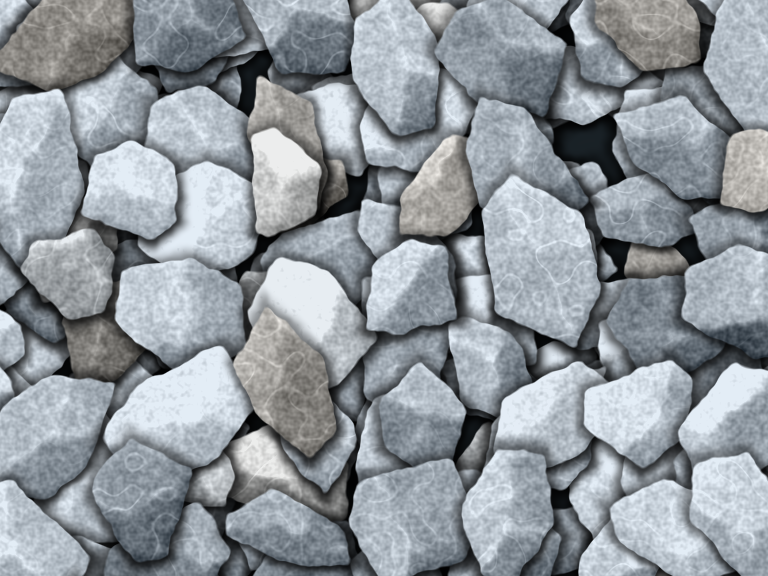
Give the GLSL for this texture, as a WebGL 1 fragment shader.

```glsl
precision highp float;
uniform vec2 u_resolution;

const vec2 LIGHT = vec2(-0.4, 0.917);

vec3 hash3(vec2 c) {
  vec3 v = fract(c.xyx * vec3(0.1031, 0.1030, 0.0973));
  v += dot(v, v.yxz + 33.33);
  return fract((v.xxy + v.yzz) * v.zyx);
}

vec2 direction(float angle) {
  return vec2(cos(angle), sin(angle));
}

float gradientAt(vec2 cell, vec2 offset) {
  return dot(direction(6.2832 * hash3(cell + 71.0).x), offset);
}

// Gradient noise, about -0.7 to 0.7
float noise(vec2 p) {
  vec2 i = floor(p), f = fract(p);
  vec2 u = f * f * f * (f * (f * 6.0 - 15.0) + 10.0);
  vec2 e = vec2(1.0, 0.0);
  return mix(mix(gradientAt(i, f), gradientAt(i + e, f - e), u.x),
             mix(gradientAt(i + e.yx, f - e.yx), gradientAt(i + 1.0, f - 1.0), u.x), u.y);
}

float smoothMax(float a, float b, float k) {
  float h = max(k - abs(a - b), 0.0) / k;
  return max(a, b) + h * h * k * 0.25;
}

// Irregular six-sided outline, negative inside
float outline(vec2 q, vec2 id, float radius) {
  float d = -1.0;
  for (int k = 0; k < 6; k++) {
    vec3 h = hash3(id + float(k) * 7.3 + 11.0);
    float side = dot(q, direction((float(k) + 0.6 * h.x) * 1.0472));
    d = smoothMax(d, side - radius * mix(0.78, 1.15, h.y), 0.05);
  }
  return d;
}

// Three broken faces: x is their shade, y the ridge where they meet
vec2 facets(vec2 q, vec2 id, float turn) {
  float total = 0.0, strongest = 0.0, shade = 0.0;
  for (int k = 0; k < 3; k++) {
    vec3 h = hash3(id + float(k) * 5.7 + 43.0);
    float angle = (float(k) + 0.7 * h.x) * 2.0944;
    float height = 0.3 * (h.y - 0.5) - mix(0.4, 0.9, h.z) * dot(q, direction(angle));
    float weight = exp(-38.0 * height);
    float lit = 0.13 * dot(direction(angle + turn), LIGHT) + 0.14 * (h.z - 0.5);
    total += weight;
    strongest = max(strongest, weight);
    shade += weight * lit;
  }
  return vec2(shade / total, 1.0 - strongest / total);
}

void main() {
  vec2 p = gl_FragCoord.xy / u_resolution.y;

  // Surface texture shared by all stones
  float blotch = noise(p * 11.0) + 0.6 * noise(p * 27.0 + 5.0);
  float grain = noise(p * 75.0) + 0.9 * noise(p * 150.0 + 9.0);
  float vein = noise(p * 19.0 + 31.0);
  vec2 rough = vec2(noise(p * 24.0 + 3.0), noise(p * 24.0 + 17.0))
             + 0.4 * vec2(noise(p * 62.0), noise(p * 62.0 + 23.0));
  vec2 warped = p + 0.007 * rough;

  vec3 color = vec3(0.10, 0.13, 0.15);

  // Paint layers from the bottom of the heap to its top
  for (int layer = 0; layer < 4; layer++) {
    float level = float(layer);
    float size = 0.15 + 0.02 * level;
    vec2 grid = warped / size + level * vec2(3.37, 5.71) + 2.0;
    for (int j = 1; j >= -1; j--) {
      for (int i = -1; i <= 1; i++) {
        vec2 cell = floor(grid) + vec2(float(i), float(j));
        vec2 id = cell + level * 37.0 + 13.0;
        vec3 place = hash3(id), kind = hash3(id + 91.0);
        vec2 offset = grid - cell - 0.5 - 0.56 * (place.xy - 0.5);

        // Turn and stretch into the frame of the stone
        float turn = 6.2832 * place.z;
        vec2 axis = direction(turn);
        vec2 q = vec2(dot(offset, axis), dot(offset, vec2(-axis.y, axis.x)));
        float stretch = mix(0.74, 1.0, kind.x);
        q *= vec2(stretch, 1.0 / stretch);

        float d = outline(q, id, mix(0.36, 0.54, kind.y)) * size;
        float facing = dot(offset / (length(offset) + 0.05), LIGHT);

        // Contact shadow on the stones below
        float shadow = smoothstep(0.034, 0.0, d);
        color *= 1.0 - shadow * shadow * mix(0.82, 0.38, 0.5 + 0.5 * facing);

        // Faces, pale ridges, worn rim and mineral grain
        vec2 face = facets(q + 0.05 * rough, id, turn);
        float rim = smoothstep(-0.016, -0.002, d);
        float tone = mix(0.48, 0.85, kind.z) + face.x;
        tone += 0.38 * face.y * smoothstep(-0.35, 0.4, vein);
        tone += rim * (0.10 * facing - 0.01);
        tone += 0.10 * blotch + 0.13 * grain;
        tone += 0.12 * smoothstep(0.07, 0.0, abs(vein + 0.5 * (place.x - 0.5))) * place.y;
        tone = clamp(tone, 0.16, 0.93);
        float warmth = smoothstep(0.8, 1.0, fract(place.x * 7.0 + kind.x * 3.0));
        vec3 stone = tone + mix(vec3(-0.038, 0.0, 0.036), vec3(0.012, 0.0, -0.02), warmth);
        color = mix(color, stone, smoothstep(0.002, -0.002, d));
      }
    }
  }
  gl_FragColor = vec4(color, 1.0);
}
```
